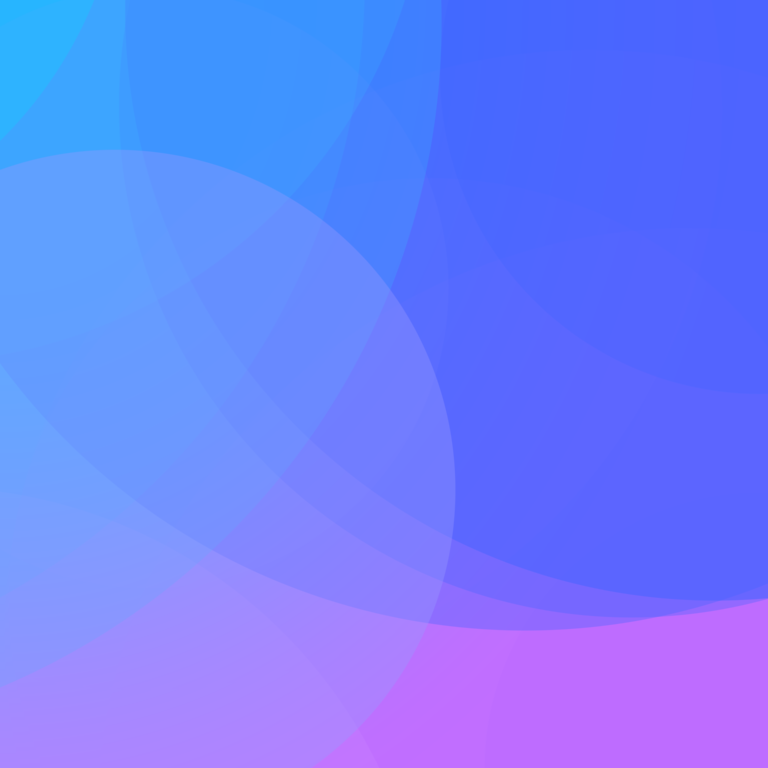
This background is drawn by a three.js fragment shader. Its source:

```glsl
// Large translucent discs overlap on a soft cyan-to-pink gradient.
// Each disc is a circle distance function, blended in turn from
// the deep layers to the pale disc in front.

#define EDGE 0.0012
#define CYAN vec3(0.21, 0.71, 1.0)
#define AQUA vec3(0.12, 0.74, 1.0)
#define BLUE vec3(0.225, 0.385, 1.0)
#define PINK vec3(0.755, 0.432, 1.0)
#define ORCHID vec3(0.65, 0.35, 1.0)
#define ROSE vec3(0.86, 0.65, 1.0)
#define LAVENDER vec3(0.595, 0.595, 1.0)
#define FADE_START 0.3
#define FADE_END 1.1

varying vec2 vUv;

// Blends a tinted disc with a smooth rim over the colour below it.
vec3 disc(vec3 below, vec2 centre, float radius, vec3 tint, float opacity) {
  float dist = length(vUv - centre) - radius;
  float cover = 1.0 - smoothstep(-EDGE, EDGE, dist);
  return mix(below, tint, cover * opacity);
}

// Cyan at the upper left, fading to pink at the far side.
vec3 backdrop() {
  vec2 fromCorner = vec2(vUv.x * 1.1, (1.0 - vUv.y) * 0.93);
  return mix(CYAN, PINK, smoothstep(FADE_START, FADE_END, length(fromCorner)));
}

void main() {
  vec3 color = backdrop();

  // Faint warm discs along the lower edge
  color = disc(color, vec2(0.990, 0.000), 0.359, ORCHID, 0.10);
  color = disc(color, vec2(-0.089, -0.281), 0.647, ROSE, 0.12);

  // Three nested blue discs that fill the upper right
  color = disc(color, vec2(0.684, 1.025), 0.846, BLUE, 0.38);
  color = disc(color, vec2(0.822, 0.863), 0.667, BLUE, 0.36);
  color = disc(color, vec2(0.931, 0.986), 0.768, BLUE, 0.57);

  // Weak pink veils and one deeper blue disc over the blue field
  color = disc(color, vec2(0.768, 0.173), 0.762, PINK, 0.035);
  color = disc(color, vec2(0.560, 0.219), 0.549, PINK, 0.035);
  color = disc(color, vec2(0.898, -0.068), 0.771, PINK, 0.035);
  color = disc(color, vec2(0.185, 0.857), 0.755, PINK, 0.02);
  color = disc(color, vec2(0.990, 0.904), 0.417, BLUE, 0.25);

  // Cyan discs reaching in from the upper left
  color = disc(color, vec2(-0.365, 0.971), 0.940, CYAN, 0.25);
  color = disc(color, vec2(-0.443, 1.026), 0.918, CYAN, 0.17);
  color = disc(color, vec2(-0.119, 1.205), 0.678, CYAN, 0.22);
  color = disc(color, vec2(-0.384, 1.206), 0.547, AQUA, 0.65);

  // Pale discs in front
  color = disc(color, vec2(0.193, 0.625), 0.391, LAVENDER, 0.06);
  color = disc(color, vec2(0.150, 0.362), 0.443, LAVENDER, 0.38);

  gl_FragColor = vec4(color, 1.0);
}
```
